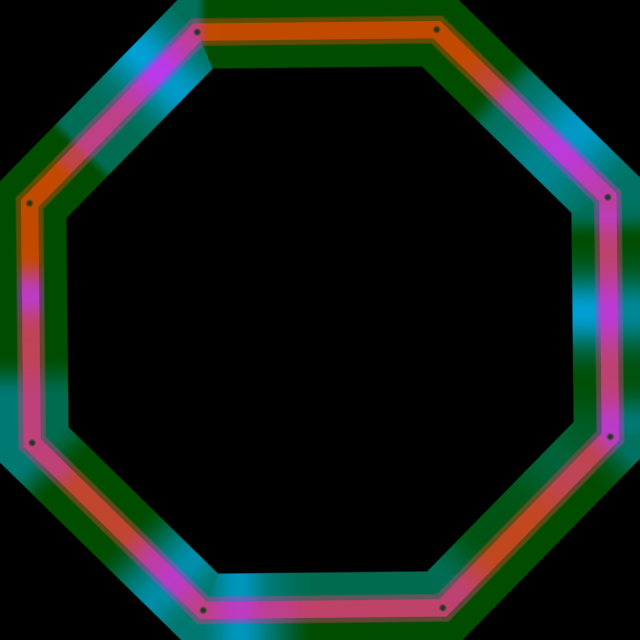
Reproduce this texture map procedurally as a Shadertoy shader.

```glsl
#define PI 3.14159265
#define RADIUS 0.489
#define TILT 0.0105
#define BAND_HALF 0.0573
#define CORE_HALF 0.0143
#define FRINGE_HALF 0.0215
#define DOT_RADIUS 0.0075

// Signed distance along the ring, measured in edges and wrapped at eight
float ringOffset(float s, float centre) {
    return mod(s - centre + 4.0, 8.0) - 4.0;
}

float glow(float s, float centre, float width) {
    float x = ringOffset(s, centre) / width;
    return exp(-x * x);
}

float plateau(float s, float start, float end, float soft) {
    float x = abs(ringOffset(s, 0.5 * (start + end)));
    float halfSpan = 0.5 * (end - start);
    return 1.0 - smoothstep(halfSpan - soft, halfSpan + soft, x);
}

// Blue level along the ring for the core, inner band and outer band
vec3 blueLevels(float s) {
    vec3 b = vec3(0.0);
    // Upper right
    b += plateau(s, -0.12, 0.62, 0.06) * vec3(0.40, 0.38, 0.38);
    b += plateau(s, -0.15, 0.75, 0.10) * vec3(0.25, 0.00, 0.00);
    b += glow(s, 0.28, 0.19) * vec3(0.25, 0.25, 0.48);
    // Upper left
    b += plateau(s, 1.98, 2.69, 0.03) * vec3(0.25, 0.36, 0.38);
    b += plateau(s, 1.98, 2.79, 0.04) * vec3(0.30, 0.00, 0.00);
    b += glow(s, 2.23, 0.14) * vec3(0.42, 0.52, 0.55);
    // Left
    b += plateau(s, 3.27, 4.20, 0.06) * vec3(0.36, 0.00, 0.00);
    b += glow(s, 3.39, 0.08) * vec3(0.45, 0.00, 0.00);
    b += plateau(s, 3.72, 4.12, 0.09) * vec3(0.15, 0.34, 0.50);
    // Lower left and bottom
    b += plateau(s, 4.15, 4.70, 0.10) * vec3(0.20, 0.00, 0.00);
    b += plateau(s, 4.62, 5.38, 0.09) * vec3(0.40, 0.28, 0.30);
    b += glow(s, 4.82, 0.13) * vec3(0.42, 0.46, 0.42);
    b += glow(s, 5.15, 0.13) * vec3(0.40, 0.54, 0.52);
    b += plateau(s, 5.35, 6.20, 0.12) * vec3(0.43, 0.34, 0.00);
    // Lower right
    b += glow(s, 6.35, 0.25) * vec3(0.12, 0.08, 0.00);
    b += glow(s, 6.78, 0.20) * vec3(0.35, 0.24, 0.00);
    // Right
    b += plateau(s, 6.95, 7.90, 0.08) * vec3(0.42, 0.00, 0.00);
    b += glow(s, 7.05, 0.12) * vec3(0.35, 0.12, 0.50);
    b += glow(s, 7.52, 0.15) * vec3(0.45, 0.92, 0.66);
    return min(b, vec3(1.0));
}

void mainImage(out vec4 fragColor, in vec2 fragCoord) {
    vec2 p = (fragCoord - 0.5 * iResolution.xy) / iResolution.y;
    float aa = 1.0 / iResolution.y;

    // Fold the plane into the frame of the nearest octagon edge
    float sector = PI / 4.0;
    float edge = floor((atan(p.y, p.x) - TILT) / sector - 0.5);
    float normalAngle = (edge + 1.0) * sector + TILT;
    vec2 n = vec2(cos(normalAngle), sin(normalAngle));
    float across = dot(p, n) - RADIUS * cos(PI / 8.0);
    float along = dot(p, vec2(-n.y, n.x));
    float halfSide = RADIUS * sin(PI / 8.0);
    float s = edge + clamp(0.5 + 0.5 * along / halfSide, 0.0, 1.0);
    float d = abs(across);

    // Green to cyan band, orange to violet core
    vec3 blue = blueLevels(s);
    float bandBlue = across < 0.0 ? blue.y : blue.z;
    vec3 bandColor = mix(vec3(0.0, 0.30, 0.0), vec3(0.0, 0.65, 0.90), bandBlue);
    vec3 coreColor = mix(vec3(0.76, 0.29, 0.0), vec3(0.73, 0.22, 0.95), blue.x);

    // Layer the stripe and its dim fringe over the band
    float fringe = 1.0 - smoothstep(FRINGE_HALF - 0.002, FRINGE_HALF + 0.002, d);
    float core = 1.0 - smoothstep(CORE_HALF - 0.002, CORE_HALF + 0.002, d);
    vec3 color = mix(bandColor, coreColor, max(0.5 * fringe, core));

    // Dark joint at every corner
    float joint = length(vec2(across, abs(along) - halfSide));
    float spot = 1.0 - smoothstep(0.2 * DOT_RADIUS, DOT_RADIUS, joint);
    color = mix(color, vec3(0.04, 0.22, 0.08), 0.9 * spot);

    color *= 1.0 - smoothstep(BAND_HALF - aa, BAND_HALF + aa, d);
    fragColor = vec4(color, 1.0);
}
```
